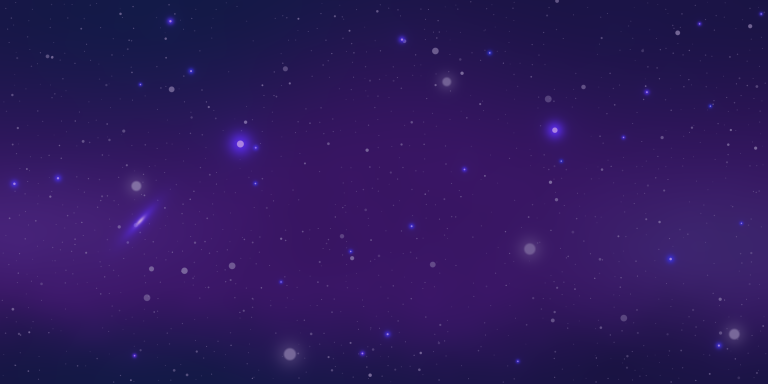
Give the GLSL for this background, as a Shadertoy shader.

```glsl
// Violet night sky: banded nebula, pale star dust, soft discs, glowing stars and a tilted galaxy.

const vec3 NAVY = vec3(0.105, 0.078, 0.275);
const vec3 PURPLE = vec3(0.225, 0.084, 0.395);
const vec3 PALE = vec3(0.56, 0.50, 0.68);
const vec3 VIOLET = vec3(0.36, 0.17, 0.95);
const vec3 BLUE = vec3(0.17, 0.19, 0.85);
const vec3 CORE = vec3(0.82, 0.68, 0.86);

vec3 hash3(vec2 p) {
    vec3 q = fract(p.xyx * vec3(0.1031, 0.1030, 0.0973));
    q += dot(q, q.yxz + 33.33);
    return fract((q.xxy + q.yzz) * q.zyx);
}

float valueNoise(vec2 p) {
    vec2 i = floor(p), f = fract(p);
    f = f * f * (3.0 - 2.0 * f);
    return mix(mix(hash3(i).x, hash3(i + vec2(1, 0)).x, f.x),
               mix(hash3(i + vec2(0, 1)).x, hash3(i + vec2(1, 1)).x, f.x), f.y);
}

float fbm(vec2 p) {
    float sum = 0.0, amp = 0.5;
    for (int i = 0; i < 4; i++) {
        sum += amp * valueNoise(p);
        p = p * 2.03 + 17.0;
        amp *= 0.5;
    }
    return sum;
}

float gauss(vec2 d, vec2 size) {
    d /= size;
    return exp(-dot(d, d));
}

float disc(float d, float radius, float px) {
    return 1.0 - smoothstep(radius - px, radius + px, d);
}

// Well spread position of item i on a canvas of the given extent
vec2 scatter(float i, float seed, vec2 extent) {
    vec2 jitter = 0.3 * hash3(vec2(i, seed)).xy;
    return fract(i * vec2(0.7549, 0.5698) + seed * 0.37 + jitter) * extent;
}

vec3 nebula(vec2 p) {
    float cloud = fbm(p * 2.5) - 0.47;
    float lift = 0.13 * gauss(vec2(p.x - 1.05, 0.0), vec2(0.4, 1.0)) - 0.04;
    float y = p.y + 0.12 * cloud;
    float band = smoothstep(-0.02, 0.28, y) * (1.0 - smoothstep(0.45, 1.02, y - lift));
    vec3 col = mix(NAVY, PURPLE, band);
    // Blue depths on the left, paler haze at both sides
    float blue = (1.0 - band) * gauss(vec2(p.x - 0.4, 0.0), vec2(0.5, 1.0));
    col += blue * vec3(-0.03, 0.022, 0.005);
    col += gauss(p - vec2(0.08, 0.40), vec2(0.40, 0.15)) * vec3(0.04, 0.045, 0.06);
    col += gauss(p - vec2(1.88, 0.36), vec2(0.36, 0.17)) * vec3(0.02, 0.065, 0.05);
    return col * (1.0 + 0.16 * cloud);
}

// One jittered grid of dust; returns its opacity
float dust(vec2 p, float cells, float share, vec2 radii, float px) {
    vec2 cell = floor(p * cells);
    vec3 h = hash3(cell + cells * 3.0);
    vec3 k = hash3(cell + cells * 7.0 + 51.0);
    float clump = 0.5 + valueNoise(cell / cells * 6.0 + 9.0);
    float d = length(fract(p * cells) - mix(vec2(0.15), vec2(0.85), h.xy)) / cells;
    float radius = mix(radii.x, radii.y, k.x * k.x);
    return step(h.z, share * clump) * disc(d, radius, px) * mix(0.25, 0.85, k.y);
}

vec3 glowStar(vec3 col, vec2 d, float radius, vec3 tint, float px) {
    float dist = length(d);
    float halo = 0.75 * exp(-dist * dist / (radius * radius)) + 0.16 * exp(-dist / (radius * 1.3));
    col = mix(col, tint, min(halo, 1.0));
    return mix(col, mix(tint, CORE, 0.75), 0.9 * disc(dist, radius * 0.3, px));
}

vec3 galaxy(vec3 col, vec2 d, float angle, float size) {
    float c = cos(angle), s = sin(angle);
    d = mat2(c, -s, s, c) * d;
    col = mix(col, VIOLET, 0.30 * gauss(d, size * vec2(1.2, 0.38)));
    col = mix(col, VIOLET, 0.65 * gauss(d, size * vec2(0.70, 0.16)));
    return mix(col, CORE, 0.85 * gauss(d, size * vec2(0.24, 0.07)));
}

void mainImage(out vec4 fragColor, in vec2 fragCoord) {
    float px = 0.7 / iResolution.y;
    vec2 p = fragCoord / iResolution.y;
    vec2 extent = vec2(iResolution.x / iResolution.y, 1.0);
    vec3 col = nebula(p);

    // Star dust, fine to coarse
    col = mix(col, PALE, 0.65 * dust(p, 33.0, 0.48, vec2(0.0008, 0.0018), px));
    col = mix(col, PALE, 0.85 * dust(p, 17.0, 0.42, vec2(0.0014, 0.0036), px));

    // Small pale discs
    for (float i = 1.0; i < 33.0; i++) {
        vec3 h = hash3(vec2(i, 71.0));
        float d = length(p - hash3(vec2(i, 23.0)).xy * extent);
        col = mix(col, PALE, mix(0.4, 0.8, h.y) * disc(d, mix(0.004, 0.009, h.x * h.x), px));
    }

    // Small blue and violet glows
    for (float i = 1.0; i < 27.0; i++) {
        vec3 h = hash3(vec2(i, 37.0));
        vec2 d = p - scatter(i, 5.0, extent);
        col = glowStar(col, d, mix(0.005, 0.011, h.x * h.x), mix(BLUE, VIOLET, h.y), px);
    }

    // Large pale discs with a faint halo
    for (float i = 1.0; i < 6.0; i++) {
        vec3 h = hash3(vec2(i, 13.0));
        float d = length(p - scatter(i, 2.0, extent));
        float radius = mix(0.011, 0.016, h.x);
        col = mix(col, PALE, 0.28 * exp(-d * d / (radius * radius * 5.0)));
        col = mix(col, PALE, mix(0.5, 0.85, h.y) * disc(d, radius, px * 2.0));
    }

    // Brightest objects
    col = glowStar(col, p - vec2(0.626, 0.625), 0.030, VIOLET, px);
    col = glowStar(col, p - vec2(1.445, 0.661), 0.023, VIOLET, px);
    col = galaxy(col, p - vec2(0.365, 0.424), 0.82, 0.065);

    fragColor = vec4(col, 1.0);
}
```
